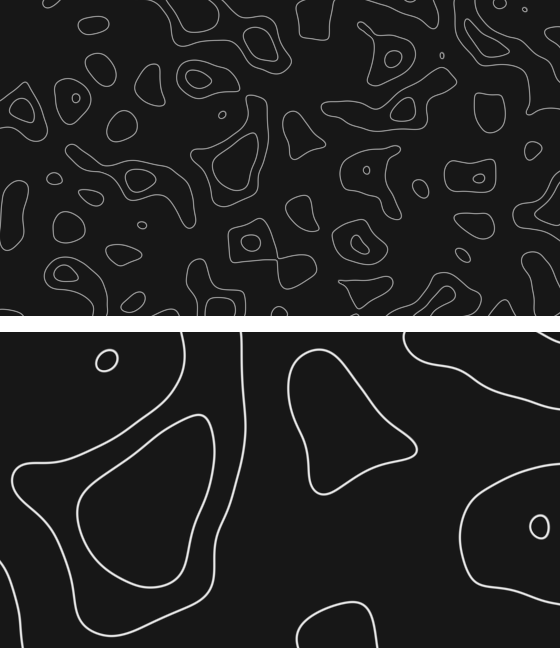
Top, the full canvas; bottom, a detail of the centre.
This pattern is drawn by a Shadertoy shader. Its source:

```glsl
// Unit gradient at a random angle for each lattice cell
vec2 latticeGradient(vec2 cell) {
    uvec2 q = uvec2(ivec2(cell)) * uvec2(1597u, 3571u);
    uint h = (q.x ^ (q.y << 7)) * 668265u;
    h = (h ^ (h >> 15)) * 739981u;
    h ^= h >> 13;
    float angle = 6.28318 * float(h & 65535u) / 65536.0;
    return vec2(cos(angle), sin(angle));
}

float gradientNoise(vec2 p) {
    vec2 cell = floor(p), f = p - cell;
    vec2 fade = f * f * f * (f * (f * 6.0 - 15.0) + 10.0);
    vec2 x = vec2(1, 0), y = vec2(0, 1);
    float bottom = mix(dot(latticeGradient(cell), f),
                       dot(latticeGradient(cell + x), f - x), fade.x);
    float top = mix(dot(latticeGradient(cell + y), f - y),
                    dot(latticeGradient(cell + 1.0), f - 1.0), fade.x);
    return mix(bottom, top, fade.y);
}

// Broad hills with a weak, finer layer that makes the outlines uneven
float terrain(vec2 p) {
    p = mat2(0.86, 0.51, -0.51, 0.86) * p * 5.4 + 17.3;
    return gradientNoise(p) + 0.18 * gradientNoise(p * 1.9 + 41.7);
}

void mainImage(out vec4 fragColor, in vec2 fragCoord) {
    vec2 p = fragCoord / iResolution.y;

    // Height and slope
    vec2 e = vec2(0.001, 0.0);
    float height = terrain(p);
    vec2 slope = vec2(terrain(p + e.xy), terrain(p + e.yx)) - height;
    float steepness = length(slope) / e.x + 1e-4;

    // Distance to the nearer of two levels, on hills and in hollows alike
    float level = 0.2 * clamp(round(abs(height) / 0.2), 1.0, 2.0);
    float dist = (abs(height) - level) / steepness;

    // Thin line, filtered over the pixel footprint
    float halfWidth = 0.00116;
    float soft = 0.9 / iResolution.y;
    float line = smoothstep(-soft, soft, dist + halfWidth)
               - smoothstep(-soft, soft, dist - halfWidth);

    vec3 background = vec3(0.09), ink = vec3(0.92);
    fragColor = vec4(mix(background, ink, line), 1.0);
}
```
